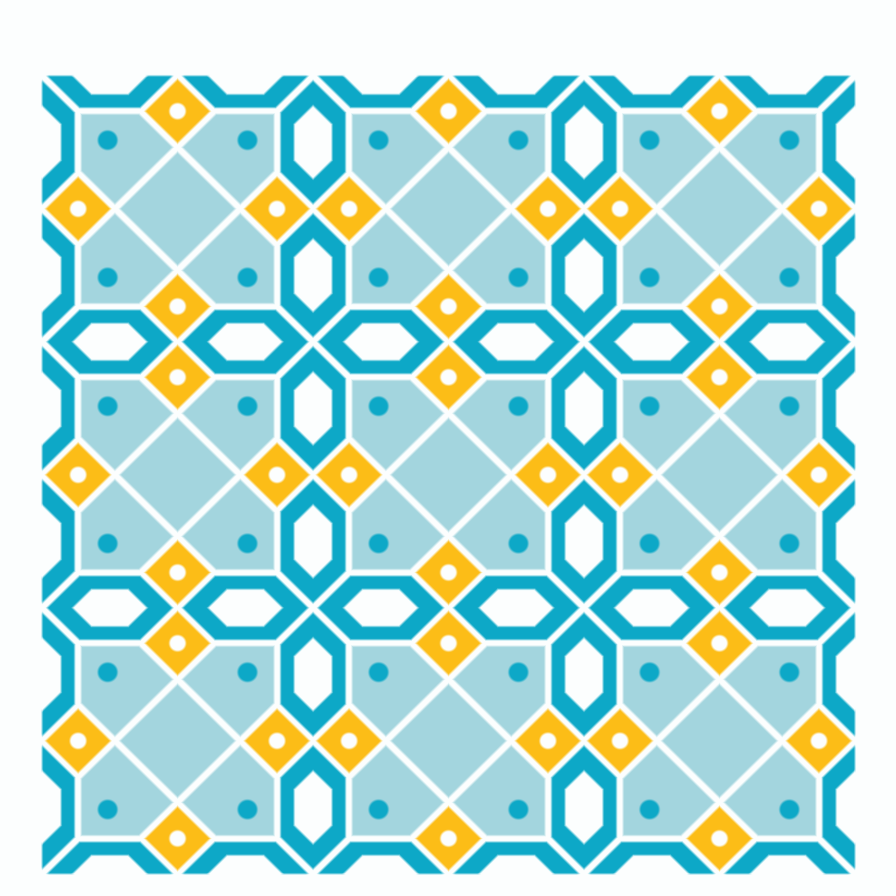
A Shadertoy shader for this pattern:

```glsl
// Coverage of a shape from its signed distance, in tile units
float fill(float d, float soft) {
    return smoothstep(soft, -soft, d);
}

float diamond(vec2 p, float halfDiagonal) {
    return (abs(p.x) + abs(p.y) - halfDiagonal) * 0.7071;
}

// Upright hexagon with 45 degree points
float hexagon(vec2 p, float halfWidth, float halfLength) {
    p = abs(p);
    return max(p.x - halfWidth, (p.x + p.y - halfLength) * 0.7071);
}

void mainImage(out vec4 fragColor, in vec2 fragCoord) {
    vec2 uv = fragCoord / iResolution.xy;
    vec3 white = vec3(0.988, 0.998, 0.998);
    vec3 pale = vec3(0.64, 0.835, 0.87);
    vec3 teal = vec3(0.05, 0.66, 0.78);
    vec3 yellow = vec3(0.99, 0.74, 0.09);

    // Three by three tiles inside a plain margin
    vec2 grid = (uv - vec2(0.047, 0.0247)) / vec2(0.3024, 0.2969);
    vec2 tile = fract(grid) - 0.5;
    float soft = 2.8 / iResolution.y + 0.003;

    // Fold the eightfold symmetry into one wedge
    vec2 quarter = abs(tile);
    vec2 wedge = quarter.x > quarter.y ? quarter : quarter.yx;
    vec2 toStud = wedge - vec2(0.367, 0.0);
    vec2 toLink = wedge - vec2(0.5, 0.25);

    // Pale field, parted by diagonal joints and the stud borders
    float joint = abs(diamond(tile, 0.231)) - 0.0125;
    float field = max(wedge.x - 0.356, max(-joint, -diamond(toStud, 0.153)));
    vec3 color = mix(white, pale, fill(field, soft));
    color = mix(color, teal, fill(length(quarter - 0.258) - 0.036, soft));

    // Hollow hexagonal links shared by neighbouring tiles
    color = mix(color, teal, fill(hexagon(toLink, 0.12, 0.232), soft));
    color = mix(color, white, fill(hexagon(toLink, 0.07, 0.138), soft));

    // Yellow studs with white centres
    color = mix(color, yellow, fill(diamond(toStud, 0.12), soft));
    color = mix(color, white, fill(length(toStud) - 0.03, soft));

    // Trim to the panel
    vec2 outside = abs(grid - 1.5) - 1.5;
    color = mix(white, color, fill(max(outside.x, outside.y), soft));
    fragColor = vec4(color, 1.0);
}
```
